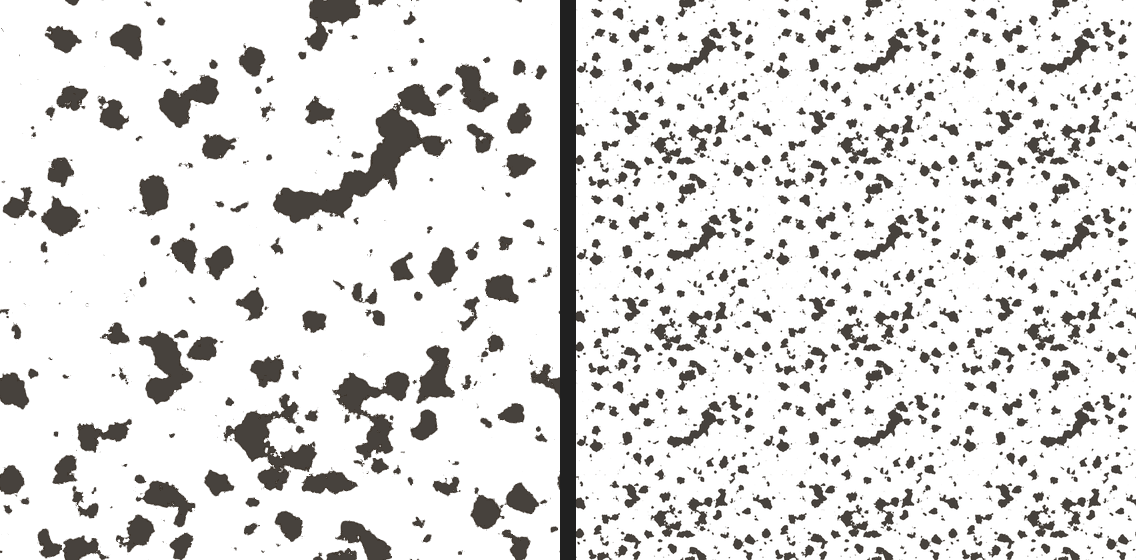
Left, the tile; right, the same tile 3 across and 3 down.
Write a three.js fragment shader that draws this pattern.

```glsl
varying vec2 vUv;

vec3 hash3(vec3 p) {
  p = fract(p * vec3(0.1031, 0.1030, 0.0973));
  p += dot(p, p.yxz + 33.33);
  return fract((p.xxy + p.yxx) * p.zyx);
}

// Cellular noise: one soft bump of random sign and height per cell, wrapping
float bumpNoise(vec2 uv, float cells, float seed) {
  vec2 p = uv * cells;
  vec2 base = floor(p);
  float sum = 0.0;
  for (int y = -1; y <= 1; y++) {
    for (int x = -1; x <= 1; x++) {
      vec2 cell = base + vec2(float(x), float(y));
      vec3 rnd = hash3(vec3(mod(cell, cells) + 3.7, seed));
      vec2 offset = cell + rnd.xy - p;
      float dist2 = dot(offset, offset);
      float falloff = max(0.0, 1.0 - dist2);
      // The opposite ring around each bump keeps neighbours apart
      float bump = falloff * falloff * falloff * (1.0 - 2.0 * dist2);
      sum += (rnd.z * 2.0 - 1.0) * bump;
    }
  }
  return sum;
}

// Large bumps set the blotches, finer layers fray their outlines
float blotchHeight(vec2 uv) {
  float height = 0.0;
  float cells = 17.0;
  float gain = 1.0;
  for (int i = 0; i < 5; i++) {
    height += gain * bumpNoise(uv, cells, 11.3 + 17.0 * float(i));
    cells *= 2.0;
    gain *= 0.46;
  }
  return height;
}

void main() {
  float height = blotchHeight(vUv) - 0.32;

  // Approximate distance to the outline, in canvas units
  float pixel = length(vec2(dFdx(vUv.x), dFdy(vUv.x)));
  float slope = length(vec2(dFdx(height), dFdy(height))) / pixel;
  float inside = height / max(slope, 0.5);

  // Slightly darker rim around the flat ink
  vec3 rim = vec3(0.24, 0.21, 0.18);
  vec3 ink = vec3(0.28, 0.26, 0.24);
  vec3 blotch = mix(rim, ink, smoothstep(0.0018, 0.003, inside));

  float cover = smoothstep(-0.9 * pixel, 0.9 * pixel, inside);
  gl_FragColor = vec4(mix(vec3(1.0), blotch, cover), 1.0);
}
```
